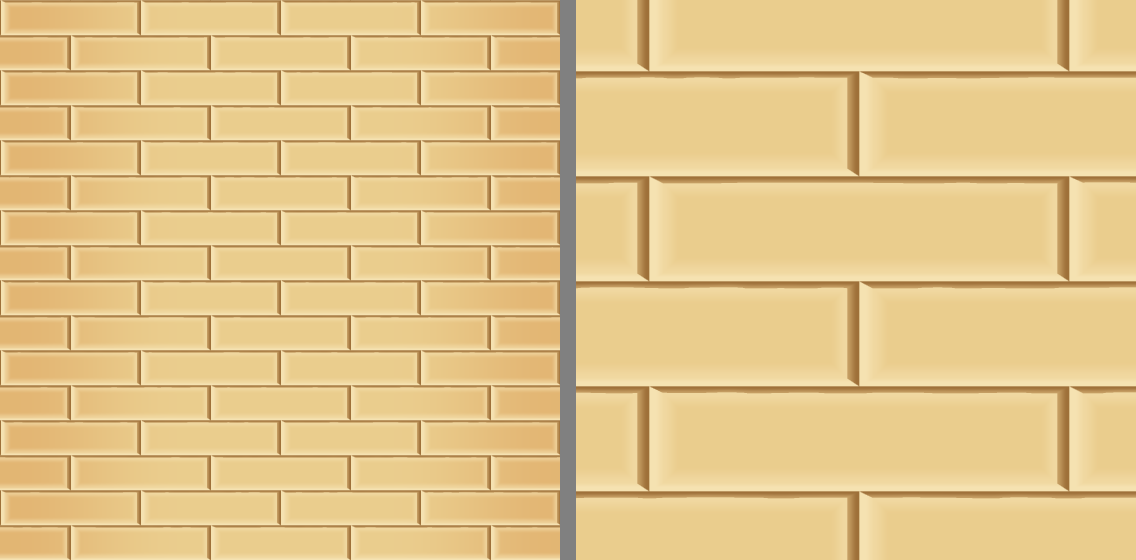
Left: the whole. Right: its middle third, enlarged.
Give the GLSL for this texture, as a WebGL 2 fragment shader.

```glsl
#version 300 es
precision highp float;

uniform vec2 u_resolution;
out vec4 fragColor;

// Layout: lengths below are in units of one row height
const float COLUMNS = 4.0;
const float ROWS = 16.0;
const float BRICK_LENGTH = ROWS / COLUMNS;
const vec2 SHIFT = vec2(0.03, -0.012);
const float LEFT_BEVEL = 0.13;
const float RIGHT_BEVEL = 0.115;
const float TOP_BEVEL = 0.062;
const float BOTTOM_BEVEL = 0.075;
const float GLOW_WIDTH = 0.17;
const float GLOW_STRENGTH = 0.55;
const float WEAR = 0.22;
const int SAMPLES = 3;

// Colours
const vec3 FACE = vec3(0.918, 0.802, 0.552);
const vec3 WARM_FACE = vec3(0.888, 0.712, 0.452);
const vec3 CREAM = vec3(0.962, 0.885, 0.695);
const vec3 SHADE = vec3(0.775, 0.620, 0.390);
const vec3 DEEP_SHADE = vec3(0.620, 0.440, 0.225);

float hash(vec2 p) {
    return fract(sin(dot(p, vec2(127.1, 311.7))) * 43758.5453);
}

float noise(vec2 p) {
    vec2 cell = floor(p);
    vec2 f = fract(p);
    f = f * f * (3.0 - 2.0 * f);
    return mix(mix(hash(cell), hash(cell + vec2(1.0, 0.0)), f.x),
               mix(hash(cell + vec2(0.0, 1.0)), hash(cell + vec2(1.0)), f.x), f.y);
}

// Lit bevel: bright along its middle, melting into the face
vec3 litBevel(float depth, vec3 face) {
    vec3 inner = mix(face, CREAM, 0.65);
    return mix(CREAM, inner, smoothstep(0.45, 1.0, depth));
}

// Shaded bevel: darkest at the joint
vec3 shadedBevel(float depth) {
    return mix(DEEP_SHADE, SHADE, smoothstep(0.15, 1.0, depth));
}

vec3 wall(vec2 uv) {
    // Running bond: alternate rows move by half a brick
    vec2 p = uv * ROWS - SHIFT;
    float row = floor(p.y);
    float along = p.x + 0.5 * BRICK_LENGTH * mod(row + 1.0, 2.0);
    vec2 q = vec2(mod(along, BRICK_LENGTH), fract(p.y));
    vec2 far = vec2(BRICK_LENGTH, 1.0) - q;

    // Warmer tone toward both sides of the wall
    float warmth = smoothstep(0.19, 0.49, abs(uv.x - 0.51));
    vec3 face = mix(FACE, WARM_FACE, warmth);

    // Depth into each bevel, 0 at the joint and 1 at the face
    float wear = 1.0 + WEAR * (noise(vec2(p.x * 4.0, row * 7.3)) - 0.5);
    float left = q.x / LEFT_BEVEL;
    float right = far.x / RIGHT_BEVEL;
    float top = far.y / (TOP_BEVEL * wear);
    float bottom = q.y / BOTTOM_BEVEL;
    float side = min(left, right);
    float level = min(top, bottom);

    // Soft glow just inside the bevels
    vec2 inset = min(q - vec2(LEFT_BEVEL, BOTTOM_BEVEL),
                     far - vec2(RIGHT_BEVEL, TOP_BEVEL));
    float glow = 1.0 - smoothstep(0.0, GLOW_WIDTH, min(inset.x, inset.y));
    vec3 color = mix(face, CREAM, GLOW_STRENGTH * glow);

    // Mitred bevels: the nearer joint decides the shading
    if (min(side, level) < 1.0) {
        if (side < level) {
            color = left < right ? litBevel(left, face) : shadedBevel(right);
        } else {
            color = bottom < top ? litBevel(bottom, face) : shadedBevel(top);
        }
    }
    return color;
}

void main() {
    // Average a small grid of samples to smooth all edges
    vec3 total = vec3(0.0);
    for (int j = 0; j < SAMPLES; j++) {
        for (int i = 0; i < SAMPLES; i++) {
            vec2 offset = (vec2(i, j) + 0.5) / float(SAMPLES) - 0.5;
            total += wall((gl_FragCoord.xy + offset * 1.3) / u_resolution);
        }
    }
    fragColor = vec4(total / float(SAMPLES * SAMPLES), 1.0);
}
```
